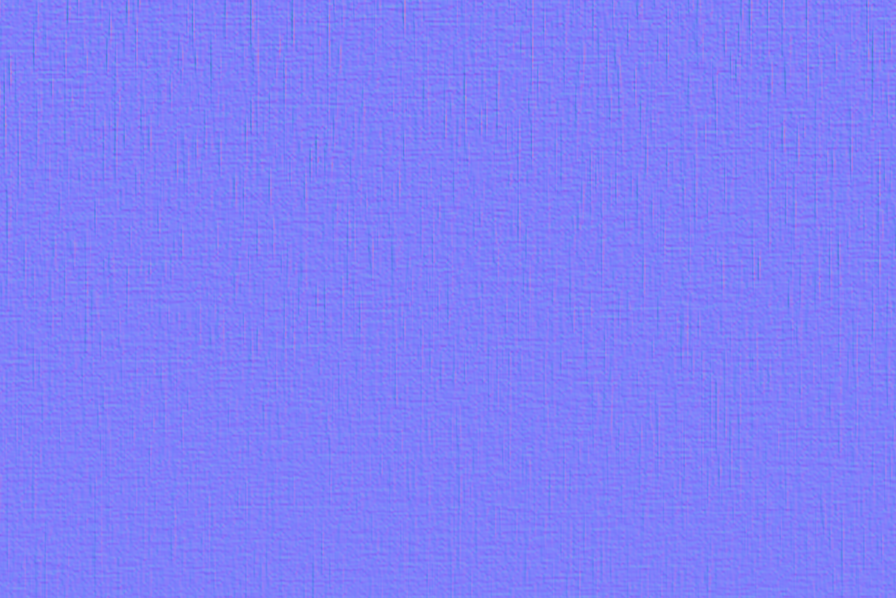
A WebGL 2 fragment shader for this texture map:

```glsl
#version 300 es
precision highp float;

uniform vec2 u_resolution;
out vec4 fragColor;

float hash(vec2 cell) {
  uvec2 q = uvec2(ivec2(cell) + 4096) * uvec2(1597u, 3571u);
  uint n = (q.x ^ (q.y << 7)) * 74763u;
  n = (n ^ (n >> 15)) * 27183u;
  n = (n ^ (n >> 13)) * 69069u;
  return float((n ^ (n >> 16)) & 65535u) / 65535.0;
}

float noise(vec2 p) {
  vec2 i = floor(p), f = fract(p);
  f = f * f * (3.0 - 2.0 * f);
  return mix(mix(hash(i), hash(i + vec2(1, 0)), f.x),
             mix(hash(i + vec2(0, 1)), hash(i + 1.0), f.x), f.y);
}

// Height of one strand along its length, shifted so that ends do not line up
float strand(float id, float along) {
  float a = along + 7.0 * hash(vec2(id, 913.0));
  float i = floor(a);
  return mix(hash(vec2(id, i)), hash(vec2(id, i + 1.0)), smoothstep(0.0, 1.0, a - i));
}

// Neighbouring strands: x runs across them, y along them
float strands(vec2 p) {
  float i = floor(p.x);
  return mix(strand(i, p.y), strand(i + 1.0, p.y), smoothstep(0.0, 1.0, p.x - i));
}

float clothHeight(vec2 p) {
  // Uneven spacing of the yarns
  vec2 q = p + 0.004 * vec2(noise(p * vec2(45.0, 0.7)), noise(p * vec2(0.7, 45.0) + 31.0));

  // Upright yarns, with raised slubs in broken dashes
  float warp = 0.30 * strands(q * vec2(195.0, 8.0))
             + 0.35 * strands(q * vec2(220.0, 32.0) + 300.0);
  float slub = smoothstep(0.62, 1.0, strands(q * vec2(205.0, 13.0) + 700.0));
  slub *= 0.55 + 0.45 * noise(p * vec2(200.0, 90.0));

  // Level yarns and fine grain
  float weft = 0.30 * strands(q.yx * vec2(190.0, 13.0) + 1100.0)
             + 0.34 * strands(q.yx * vec2(215.0, 45.0) + 1500.0);
  float grain = noise(p * 215.0 + 200.0);

  return warp + mix(0.4, 0.8, p.y) * slub + weft + 0.45 * grain;
}

void main() {
  vec2 p = gl_FragCoord.xy / u_resolution.y;

  // Slope by central differences
  vec2 e = vec2(0.0014, 0.0);
  vec2 slope = vec2(clothHeight(p + e.xy) - clothHeight(p - e.xy),
                    clothHeight(p + e.yx) - clothHeight(p - e.yx));

  // Relief is flatter toward the lower edge
  slope *= mix(0.36, 0.46, p.y);
  vec3 normal = normalize(vec3(-slope, 1.0));

  // Steep flanks lose some blue
  float blue = 0.985 - 0.9 * dot(slope, slope);
  fragColor = vec4(0.5 + 0.5 * normal.xy, blue, 1.0);
}
```
